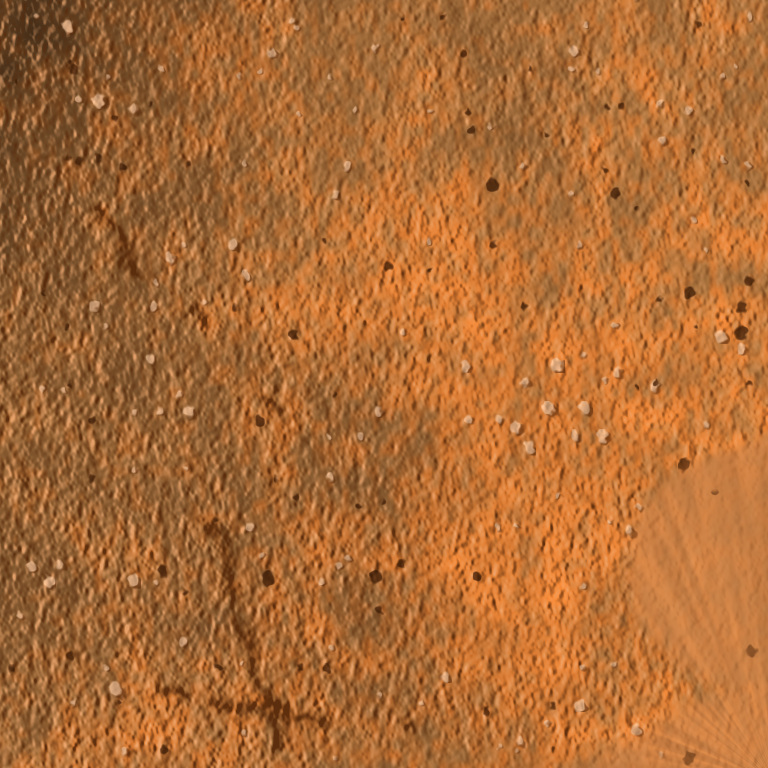
Give the GLSL for this texture, as a WebGL 2 fragment shader.

```glsl
#version 300 es
precision highp float;
// Coarse ochre sand with steep grains, scattered pebbles, cracks and a smooth drift.
#define GRAIN_SCALE 165.0
#define GRAIN_STRETCH 0.66
#define GRAIN_TILT 0.2
#define RELIEF_GAIN 1.75
#define LIGHT_STEP vec2(-0.0036, 0.0006)
#define PEBBLE_CELLS 17.0
#define PEBBLE_SHARE 0.2
#define SHADOW vec3(0.34, 0.16, 0.04)
#define TAN vec3(0.64, 0.43, 0.23)
#define ORANGE vec3(0.78, 0.44, 0.18)
#define GLINT vec3(0.95, 0.67, 0.45)
#define DRIFT vec3(0.80, 0.51, 0.28)

uniform vec2 u_resolution;
out vec4 fragColor;

float hash(vec2 cell) {
  uvec2 k = uvec2(ivec2(floor(cell)) + 32768);
  uint n = k.x * 1597334677u ^ k.y * 3812015801u;
  n = (n ^ (n >> 15)) * 2246822519u;
  n = (n ^ (n >> 13)) * 3266489917u;
  return float((n ^ (n >> 16)) >> 8) / 16777216.0;
}

float noise(vec2 p) {
  vec2 i = floor(p), f = fract(p);
  f = f * f * (3.0 - 2.0 * f);
  return mix(mix(hash(i), hash(i + vec2(1, 0)), f.x),
             mix(hash(i + vec2(0, 1)), hash(i + vec2(1, 1)), f.x), f.y);
}

float fbm(vec2 p) {
  float sum = 0.0, weight = 0.5;
  for (int i = 0; i < 4; i++) {
    sum += weight * noise(p);
    p = p * 2.03 + 17.3;
    weight *= 0.5;
  }
  return sum / 0.9375;
}

// Coordinates whose long axis leans from vertical by the tilt
vec2 grainSpace(vec2 p, float tilt) {
  float c = cos(tilt), s = sin(tilt);
  return vec2(c * p.x - s * p.y, (s * p.x + c * p.y) * GRAIN_STRETCH) * GRAIN_SCALE;
}

float grainHeight(vec2 p) {
  vec2 q = grainSpace(p, GRAIN_TILT), r = grainSpace(p, -GRAIN_TILT);
  return 0.55 * noise(q) + 0.3 * noise(r * 1.7 + 41.0) + 0.5 * noise(r * 0.6 + 83.0);
}

// Depth of a ragged, broken crack from a to b; negative on its lit rim
float crack(vec2 p, vec2 a, vec2 b, float width) {
  vec2 along = b - a;
  float t = clamp(dot(p - a, along) / dot(along, along), 0.0, 1.0);
  vec2 away = (p - a - along * t) / width;
  vec2 rimAway = away + vec2(1.2, -1.0);
  float gaps = smoothstep(0.36, 0.62, noise(p * 24.0));
  return gaps * (exp(-dot(away, away)) - 0.5 * exp(-dot(rimAway, rimAway)));
}

void main() {
  vec2 p = gl_FragCoord.xy / u_resolution;
  float edge = 1.5 / min(u_resolution.x, u_resolution.y);
  float patches = fbm(p * 4.5 + 7.0) - 0.5;
  float mottle = fbm(p * 22.0 + 31.0) - 0.5;
  vec2 warp = vec2(fbm(p * 14.0), fbm(p * 14.0 + 50.0)) - 0.5;

  // Smooth drift at the lower right and a thin strip along the bottom
  vec2 wobble = p + 0.03 * warp;
  float fan = smoothstep(0.22, 0.18, length((wobble - vec2(1.02, 0.26)) * vec2(1.0, 1.2)));
  float corner = smoothstep(0.0, 0.05, 0.55 * (wobble.x - 0.82) + 0.06 - wobble.y);
  float strip = smoothstep(0.05, 0.015, wobble.y) * smoothstep(0.36, 0.46, p.x);
  float smoothness = max(fan, max(corner, 0.6 * strip));

  // Grain relief, coarser toward the lower left
  float relief = grainHeight(p) - grainHeight(p + LIGHT_STEP);
  float coarse = mix(1.3, 0.75, smoothstep(0.1, 1.4, p.x + 0.7 * p.y)) + 0.9 * mottle;
  float shade = relief * RELIEF_GAIN * coarse * mix(1.0, 0.25, smoothness);

  // Grain hue from olive tan to orange, warmest below the middle
  vec2 toHeart = p - vec2(0.54, 0.24);
  float hue = noise(grainSpace(p, 0.0) * 0.62 + 211.0) - 0.5;
  float warm = 0.1 + 0.55 * exp(-7.0 * dot(toHeart, toHeart)) + 0.3 * p.x
             + 1.2 * patches + 1.1 * mottle + 1.1 * hue;
  vec3 ground = mix(TAN, ORANGE, clamp(warm, 0.0, 1.0));

  // Broad light: dim at the upper left, brighter to the right
  float dim = smoothstep(0.5, 0.0, length(p - vec2(0.0, 1.0)));
  ground *= 0.93 + 0.16 * p.x + 0.4 * patches + 0.35 * mottle - 0.36 * dim;

  // Streaks fan out from the lower right corner
  vec2 ray = p - vec2(1.01, -0.02);
  float streak = noise(vec2(atan(ray.y, -ray.x) * 32.0, length(ray) * 7.0)) - 0.5;
  ground = mix(ground, DRIFT * (1.0 + 0.2 * streak), 0.8 * max(fan, corner));

  // Cracks
  vec2 bent = p + 0.06 * warp;
  shade -= 0.8 * (crack(bent, vec2(0.12, 0.73), vec2(0.37, 0.46), 0.006)
                + crack(bent, vec2(0.27, 0.34), vec2(0.36, 0.04), 0.007)
                + crack(bent, vec2(0.20, 0.09), vec2(0.53, 0.05), 0.009));
  vec3 color = mix(ground, SHADOW, clamp(-shade, 0.0, 0.92));
  color = mix(color, GLINT, clamp(shade * 0.9, 0.0, 0.85));

  // Pale and dark pebbles in two grids, the pale ones with a small shadow
  vec2 ragged = 0.005 * (vec2(noise(p * 170.0), noise(p * 170.0 + 60.0)) - 0.5);
  for (float layer = 0.0; layer < 2.0; layer++) {
    float scale = PEBBLE_CELLS * (1.0 + 0.6 * layer);
    vec2 grid = p * scale + 100.0 * (layer + 1.0), cell = floor(grid);
    vec2 center = 0.2 + 0.6 * vec2(hash(cell + 11.0), hash(cell + 29.0));
    vec2 offset = (fract(grid) - center) / scale + ragged;
    float size = mix(0.003, 0.009, pow(hash(cell + 47.0), 3.0));
    float present = step(hash(cell + 71.0), PEBBLE_SHARE) * (1.0 - 0.4 * smoothness);
    float pale = step(0.4, hash(cell + 93.0));
    float body = 1.0 - smoothstep(size - edge, size + edge, length(offset * vec2(1.1, 0.9)));
    float shadow = 1.0 - smoothstep(size - edge, size + edge, length(offset - vec2(0.6, -0.5) * size));
    vec3 stone = mix(SHADOW * 0.75, vec3(0.90, 0.71, 0.55), pale) * (1.0 + 0.4 * relief);
    color = mix(color, SHADOW, 0.6 * shadow * present * pale);
    color = mix(color, stone, 0.8 * body * present);
  }
  fragColor = vec4(clamp(color, 0.0, 1.0), 1.0);
}
```
